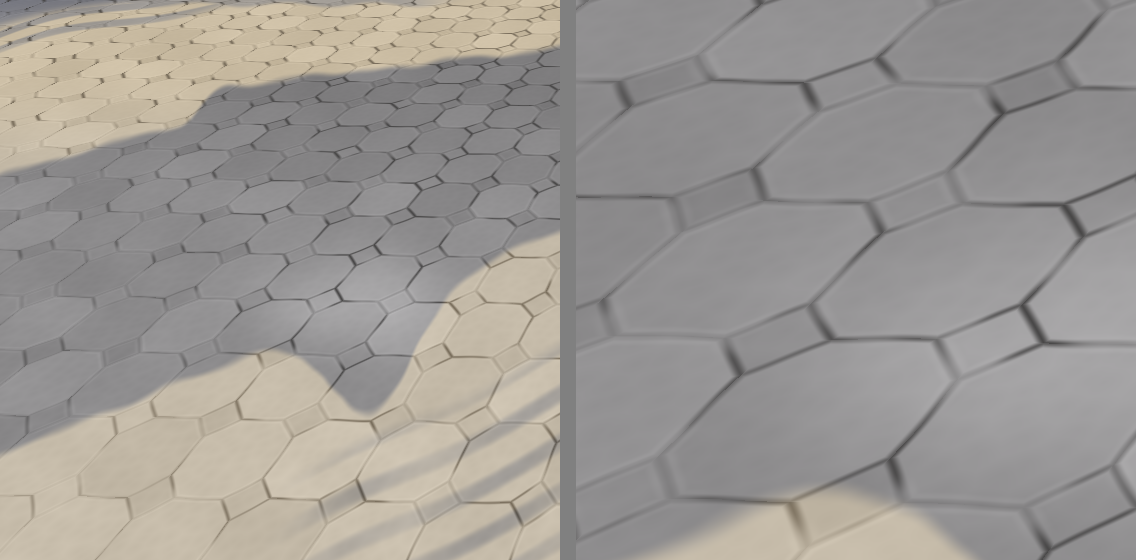
Left, the full canvas; right, a detail of the centre.
This texture is drawn by a three.js fragment shader. Its source:

```glsl
#define CELL 0.1615
#define TAPER 0.107
#define CORNER 0.25
#define JOINT 0.0022
#define SOFT 0.0025
#define TILE_VARIATION 0.05
#define GRAIN 0.022
#define SUN_STONE vec3(0.78, 0.74, 0.67)
#define SHADE_STONE vec3(0.555, 0.55, 0.555)
#define SUN_JOINT vec3(0.47, 0.425, 0.355)
#define SHADE_JOINT vec3(0.28, 0.275, 0.275)

varying vec2 vUv;

float hash(vec2 p) {
  return fract(sin(dot(p, vec2(127.1, 311.7))) * 4375.85);
}

// Distance to the nearest scattered point
float cellular(vec2 p) {
  vec2 cell = floor(p);
  float nearest = 1.5;
  for (int y = -1; y <= 1; y++) {
    for (int x = -1; x <= 1; x++) {
      vec2 id = cell + vec2(float(x), float(y));
      vec2 seed = id + vec2(hash(id), hash(id + 37.0));
      nearest = min(nearest, length(seed - p));
    }
  }
  return nearest;
}

float waves(vec2 p) {
  return (sin(p.x * 1.7 + 1.3 * sin(p.y * 1.1)) + sin(p.y * 2.3 - p.x * 0.9)
        + 0.5 * sin(p.x * 4.1 + p.y * 3.7)) * 0.4;
}

// Ground coordinates of a canvas point, with depth scale in z
vec3 groundPlane(vec2 c) {
  float level = c.y - 0.016 * c.x;
  float row = (0.809 - level) / (0.05625 + TAPER * level);
  float depth = 1.0 + TAPER * row;
  float column = (c.x * depth - 0.254 - 0.1605 * row) / CELL;
  return vec3(column, row, depth);
}

// Negative in the octagon, positive in the small square
float octagon(vec2 local) {
  vec2 q = abs(local);
  return max(max(q.x, q.y) - 0.5, (q.x + q.y - 1.0 + CORNER) * 0.707);
}

// Large shadow between two wandering edges
float broadShadow(vec2 c, float ripple) {
  float upper = mix(0.312 - 0.28 * c.x, 0.2 - 0.115 * c.x, smoothstep(0.32, 0.41, c.x));
  float bulge = (c.x - 0.665) / 0.105;
  float lower = 0.812 - 0.4 * c.x + 0.19 * exp(-bulge * bulge);
  float wobble = 0.006 * ripple;
  return smoothstep(-0.007, 0.008, c.y - upper + wobble)
       * smoothstep(-0.009, 0.009, lower - c.y + wobble);
}

// Thin branch shadows in the far left corner
float branchShadow(vec2 c) {
  float across = c.y + 0.2 * c.x + 0.006 * sin(c.x * 17.0);
  float streaks = 0.5 + 0.5 * sin(across * 230.0 + 2.0 * sin(c.x * 9.0));
  float fringe = (1.0 - smoothstep(0.08, 0.105, across)) * smoothstep(0.35, 0.8, streaks);
  float solid = 1.0 - smoothstep(0.035, 0.06, across);
  float rim = 1.0 - smoothstep(0.004, 0.013, c.y + 0.004 * sin(c.x * 40.0));
  return max(max(solid, fringe * 0.75), rim * 0.7 * (1.0 - smoothstep(0.7, 0.85, c.x)));
}

// Soft slanted bands over the near right side
float bandShadow(vec2 c) {
  float across = c.y + 0.5 * c.x + 0.008 * sin(c.x * 13.0);
  float bands = 0.5 + 0.5 * cos((across - 1.207) * 72.0);
  float area = smoothstep(0.45, 0.7, c.x) * smoothstep(1.1, 1.15, across);
  return smoothstep(0.45, 1.0, bands) * area * (0.75 + 0.25 * sin(c.x * 21.0 + c.y * 9.0));
}

void main() {
  vec2 c = vec2(vUv.x, 1.0 - vUv.y);
  vec3 ground = groundPlane(c);
  vec2 p = ground.xy + 0.016 * vec2(waves(ground.yx * 3.0), waves(ground.xy * 3.0 + 5.0));

  // Light
  float broad = broadShadow(c, waves(c * 23.0));
  float shade = max(broad, branchShadow(c));
  shade = max(shade, 0.7 * bandShadow(c));

  // Tiles
  vec2 local = fract(p + 0.5) - 0.5;
  float edge = octagon(local);
  float inSquare = smoothstep(-0.01, 0.01, edge);
  float tone = mix(hash(floor(p + 0.5)), hash(floor(p) + 0.5), inSquare);
  vec3 sun = SUN_STONE + vec3(0.015, 0.0, -0.03) * (1.0 - smoothstep(0.1, 0.35, c.y));
  vec3 stone = mix(sun, SHADE_STONE, shade);
  stone += (tone - 0.5) * TILE_VARIATION - 0.02 * inSquare;
  stone += (cellular(p * 7.0) - 0.45) * GRAIN / ground.z + 0.012 * waves(c * 17.0);

  // Bright patch, darker far shade and far corner
  vec2 glow = (c - vec2(0.64, 0.54)) / vec2(0.16, 0.085);
  stone += broad * 0.13 * exp(-dot(glow, glow));
  stone -= broad * 0.05 * (1.0 - smoothstep(0.12, 0.4, c.y));
  stone -= vec3(0.1, 0.09, 0.06) * (1.0 - smoothstep(0.0, 0.065, c.y + 0.15 * c.x));

  // Joints: stepped sides stay open, the others fill with sand
  float gap = abs(edge) * CELL / ground.z;
  float wear = smoothstep(-0.35, 0.45, waves(ground.xy * 2.9 + 3.0));
  float right = smoothstep(0.1, 0.65, c.x);
  float stepped = smoothstep(-0.02, 0.1, local.x * local.y);
  float openSide = mix(mix(0.25, 0.8, right), 1.0, stepped);
  float farSun = (1.0 - broad) * (1.0 - smoothstep(0.15, 0.35, c.y)) * (1.0 - smoothstep(0.7, 0.85, c.x));
  openSide *= mix(1.0, mix(0.35, 1.1, stepped), farSun);
  float strength = min(1.0, mix(0.22, 1.0, wear) * mix(0.55, 1.0, max(right, farSun)) * openSide);
  float seam = 1.0 - smoothstep(JOINT - SOFT, JOINT + SOFT, gap);
  float lip = smoothstep(JOINT, JOINT + SOFT, gap) * (1.0 - smoothstep(0.005, 0.009, gap));
  stone += 0.02 * lip * (1.0 - wear);
  vec3 joint = mix(SUN_JOINT, SHADE_JOINT, shade);
  gl_FragColor = vec4(mix(stone, joint, seam * strength), 1.0);
}
```
